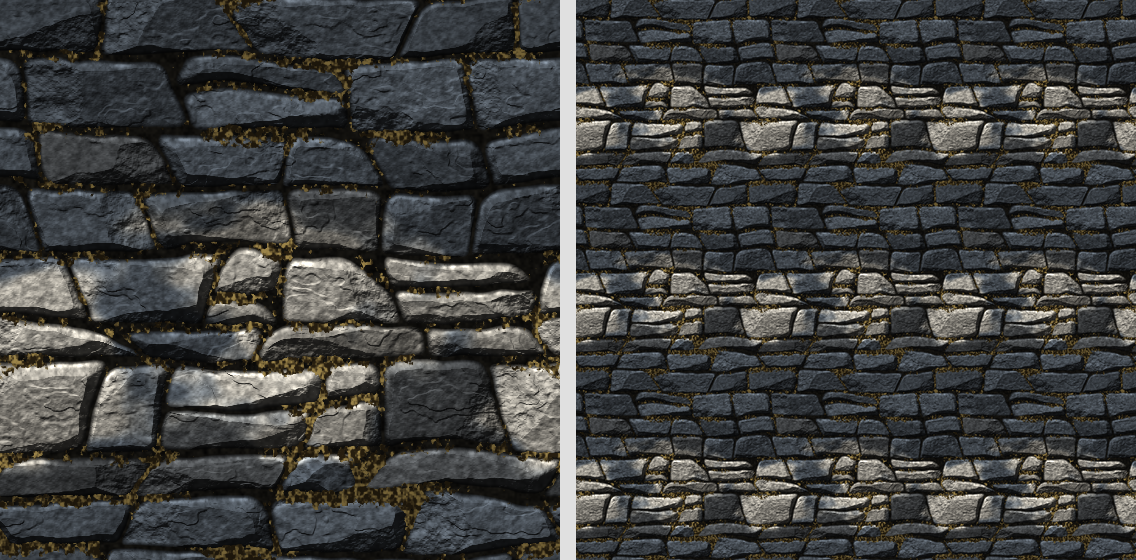
Left: one tile. Right: repeated 3 by 3.
This texture is drawn by a WebGL 2 fragment shader. Its source:

```glsl
#version 300 es
precision highp float;

uniform vec2 u_resolution;
out vec4 fragColor;

const float ROWS = 9.0;
const float ROW_JITTER = 0.5;
const float COLUMN_JITTER = 0.5;
const float COLUMN_LEAN = 0.55;
const float GAP = 0.0028;
const float ROUNDING = 0.013;
const float FACE_HEIGHT = 0.018;
const float SPLIT_CHANCE = 0.3;
const float SPLIT_MIN_HEIGHT = 0.125;
const float MOSS_LEVEL = 0.53;
const float SUN_GAIN = 2.05;
const float AMBIENT = 0.20;
const vec3 LIGHT = vec3(-0.34, 0.70, 0.64);
const vec3 SLATE = vec3(0.278, 0.304, 0.332);
const vec3 WARM_STONE = vec3(0.318, 0.312, 0.300);
const vec3 SUN_TINT = vec3(1.03, 1.0, 0.95);
const vec3 JOINT = vec3(0.075, 0.070, 0.058);
const vec3 MOSS_DARK = vec3(0.13, 0.10, 0.05);
const vec3 MOSS_LIGHT = vec3(0.53, 0.45, 0.25);

struct Stone {
  float edge;    // distance inside the outline
  float height;  // relief of the surface
  float v;       // position from bottom to top
  vec2 id;
};

float hash(vec2 p) {
  vec3 q = fract(p.xyx * 0.1031);
  q += dot(q, q.yzx + 33.33);
  return fract((q.x + q.y) * q.z);
}

float rnd(vec2 id, float k) { return hash(id + k * vec2(19.0, 7.0)); }

// Value noise that wraps over the unit square
float noise(vec2 uv, vec2 freq, float seed) {
  vec2 p = uv * freq, i = floor(p), f = fract(p);
  f = f * f * (3.0 - 2.0 * f);
  vec2 a = mod(i, freq) + seed, b = mod(i + 1.0, freq) + seed;
  return mix(mix(hash(a), hash(vec2(b.x, a.y)), f.x),
             mix(hash(vec2(a.x, b.y)), hash(b), f.x), f.y);
}

float fbm(vec2 uv, vec2 freq, float seed, int octaves) {
  float sum = 0.0, amp = 0.5, total = 0.0;
  for (int i = 0; i < octaves; i++) {
    sum += amp * noise(uv, freq, seed + float(i) * 13.0);
    total += amp;
    amp *= 0.54;
    freq *= 2.0;
  }
  return sum / total;
}

float smoothMin(float a, float b, float k) {
  float h = max(k - abs(a - b), 0.0) / k;
  return min(a, b) - h * h * k * 0.25;
}

float rowEdge(float row) {
  return row + ROW_JITTER * (rnd(vec2(mod(row, ROWS), 3.0), 1.0) - 0.5);
}

float columnEdge(float col, float cols, float row, float v) {
  vec2 id = vec2(mod(col, cols), row);
  return col + COLUMN_JITTER * (rnd(id, 2.0) - 0.5) + COLUMN_LEAN * (rnd(id, 3.0) - 0.5) * (v - 0.5);
}

// Small chips on most corners, a large break on a few
float cornerCut(float h) { return 0.012 * h + 0.035 * smoothstep(0.84, 1.0, h); }

Stone stoneAt(vec2 uv) {
  vec2 p = uv + 0.032 * (vec2(noise(uv, vec2(7.0), 5.0), noise(uv, vec2(5.0, 7.0), 41.0)) - 0.5)
              + 0.006 * (vec2(noise(uv, vec2(31.0), 9.0), noise(uv, vec2(29.0), 77.0)) - 0.5);

  // Course of stones
  float y = p.y * ROWS, row = floor(y);
  if (y < rowEdge(row)) row -= 1.0;
  else if (y >= rowEdge(row + 1.0)) row += 1.0;
  float low = rowEdge(row) / ROWS, high = rowEdge(row + 1.0) / ROWS;
  float v = (p.y - low) / (high - low);
  row = mod(row, ROWS);

  // Stone within the course
  float cols = 4.0 + floor(rnd(vec2(row, 8.0), 4.0) * 2.0);
  float x = (p.x + rnd(vec2(row, 5.0), 5.0)) * cols, col = floor(x);
  if (x < columnEdge(col, cols, row, v)) col -= 1.0;
  else if (x >= columnEdge(col + 1.0, cols, row, v)) col += 1.0;
  float left = columnEdge(col, cols, row, v), right = columnEdge(col + 1.0, cols, row, v);
  float u = (x - left) / (right - left);
  vec2 id = vec2(mod(col, cols), row);
  if (high - low > SPLIT_MIN_HEIGHT && rnd(id, 6.0) < SPLIT_CHANCE) {
    float middle = mix(low, high, 0.5 + 0.2 * (rnd(id, 7.0) - 0.5));
    if (p.y < middle) high = middle;
    else { low = middle; id += vec2(23.0, 31.0); }
    v = (p.y - low) / (high - low);
  }

  // Outline: tilted sides and cut corners
  float lean = rnd(id, 8.0) - 0.5;
  float wedge = 0.034 * abs(lean) * (lean > 0.0 ? u : 1.0 - u);
  vec4 d = vec4(x - left, right - x, 0.0, 0.0) / cols;
  d.z = p.y - low - 0.006 * rnd(id, 9.0) * u;
  d.w = high - p.y - wedge;
  d -= GAP;
  float edge = smoothMin(smoothMin(d.x, d.y, ROUNDING), smoothMin(d.z, d.w, ROUNDING), ROUNDING);
  edge = smoothMin(edge, 0.7 * (d.x + d.w) - cornerCut(rnd(id, 10.0)), ROUNDING);
  edge = smoothMin(edge, 0.7 * (d.y + d.w) - cornerCut(rnd(id, 11.0)), ROUNDING);

  // Relief: bevels, a broken facet, slate ledges and grain
  float rough = fbm(uv, vec2(22.0, 26.0), 15.0, 5) - 0.5;
  float ledge = fbm(uv + 0.012 * rough, vec2(9.0, 14.0), 61.0, 4);
  vec2 local = vec2((u - 0.5) * (right - left) / cols, (v - 0.5) * (high - low));
  float angle = 6.2832 * rnd(id, 12.0);
  float face = FACE_HEIGHT + dot(local, vec2(rnd(id, 13.0), rnd(id, 14.0)) - 0.5) * 0.45;
  float facet = 0.036 + 0.5 * dot(local, vec2(cos(angle), sin(angle))) + 0.018 * rough;
  float bevel = min(edge * 1.4, d.z * mix(0.8, 1.7, rnd(id, 15.0))) + 0.014 * rough;
  float height = min(min(face, facet), bevel) + 0.010 * rough;
  height += 0.0022 * (smoothstep(0.46, 0.51, ledge) + smoothstep(0.60, 0.63, ledge));
  return Stone(edge, height, v, id);
}

void main() {
  vec2 uv = gl_FragCoord.xy / u_resolution;
  float soft = max(1.0 / u_resolution.y, 0.0012);
  const float STEP = 0.0012;
  Stone s = stoneAt(uv);
  float dx = stoneAt(uv + vec2(STEP, 0.0)).height - s.height;
  float dy = stoneAt(uv + vec2(0.0, STEP)).height - s.height;
  vec3 normal = normalize(vec3(-dx, -dy, STEP));
  float diffuse = max(dot(normal, normalize(LIGHT)), 0.0);

  // Patches of sun between cast shadows
  float band = 0.5 - 0.5 * cos(6.2832 * (uv.y + 0.08));
  float sun = smoothstep(0.65, 0.74, 0.42 * band + 0.72 * fbm(uv, vec2(4.0, 5.0), 91.0, 4));

  // Stone surface with worn upper rims
  float grain = fbm(uv, vec2(120.0), 33.0, 2);
  vec3 albedo = mix(SLATE, WARM_STONE, max(0.8 * sun, 0.5 * step(0.85, rnd(s.id, 16.0))));
  albedo *= mix(0.82, 1.16, rnd(s.id, 17.0)) * (0.68 + 0.64 * grain);
  float occlusion = mix(0.4, 1.0, smoothstep(0.0, 0.008, s.edge));
  float rim = smoothstep(0.002, 0.005, s.edge) * (1.0 - smoothstep(0.006, 0.014, s.edge));
  float wear = rim * smoothstep(0.5, 0.8, s.v) * smoothstep(0.4, 0.65, fbm(uv, vec2(40.0), 83.0, 3));
  vec3 stone = albedo * (AMBIENT + 0.98 * diffuse) * occlusion * (1.0 + 0.45 * wear);
  stone *= mix(vec3(1.0), SUN_GAIN * SUN_TINT, sun);

  // Dark joints
  vec3 color = mix(JOINT * (0.2 + 1.2 * grain), stone, smoothstep(-soft, soft, s.edge));

  // Moss in the joints, creeping over upper edges
  float tuft = fbm(uv, vec2(110.0, 100.0), 52.0, 3);
  float cling = mix(70.0, 18.0, smoothstep(0.4, 0.8, s.v));
  float moss = fbm(uv, vec2(7.0, 8.0), 71.0, 3) + 0.7 * (tuft - 0.5) - cling * max(s.edge - 0.001, 0.0);
  float fiber = smoothstep(0.34, 0.82, fbm(uv, vec2(170.0, 150.0), 24.0, 2));
  vec3 mossColor = mix(MOSS_DARK, MOSS_LIGHT, fiber) * (0.85 + 0.3 * sun);
  color = mix(color, mossColor, smoothstep(MOSS_LEVEL - 0.05, MOSS_LEVEL + 0.05, moss));

  fragColor = vec4(color, 1.0);
}
```
